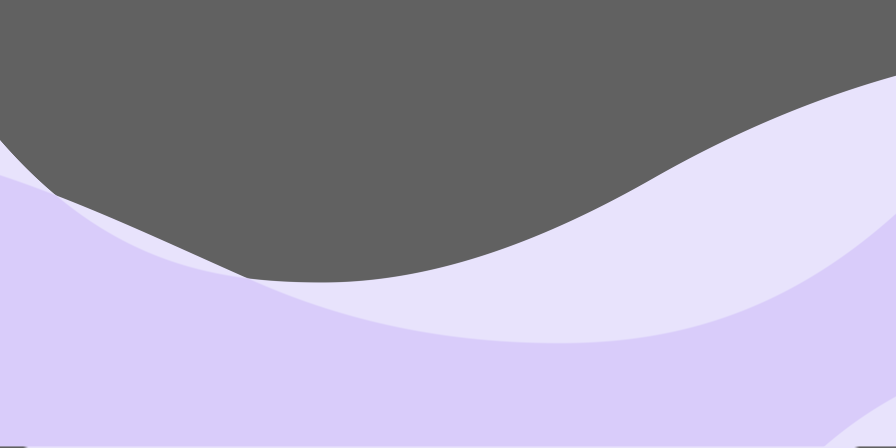
Reproduce this background procedurally as a WebGL 1 fragment shader.

```glsl
precision highp float;
// Two translucent lavender waves over a flat grey backdrop.
// Each crest is a chain of cubic Hermite arcs; ground under one wave is pale,
// ground under both is deeper. A pale hill and a thin strip finish the base.

uniform vec2 u_resolution;

const vec3 GREY = vec3(0.38);
const vec3 PALE = vec3(0.91, 0.89, 0.99);
const vec3 LAVENDER = vec3(0.85, 0.80, 0.98);

// Height at x of a cubic arc; each end is (x, height, slope).
float arc(float x, vec3 a, vec3 b) {
  float span = b.x - a.x;
  float t = clamp((x - a.x) / span, 0.0, 1.0);
  float s = 1.0 - t;
  float blend = t * t * (3.0 - 2.0 * t);
  return mix(a.y, b.y, blend) + span * t * s * (a.z * s - b.z * t);
}

// Crest that dips on the left and climbs to the right.
float risingWave(float x) {
  vec3 start = vec3(0.0, 0.6875, -1.15);
  vec3 trough = vec3(0.72, 0.3695, 0.0);
  vec3 slope = vec3(1.458, 0.602, 0.57);
  vec3 end = vec3(2.0, 0.831, 0.28);
  if (x < trough.x) return arc(x, start, trough);
  if (x < slope.x) return arc(x, trough, slope);
  return arc(x, slope, end);
}

// Crest that falls gently into a broad trough right of the centre.
float fallingWave(float x) {
  vec3 start = vec3(0.0, 0.609, -0.33);
  vec3 slope = vec3(0.568, 0.372, -0.44);
  vec3 trough = vec3(1.25, 0.234, 0.0);
  vec3 end = vec3(2.0, 0.523, 0.9);
  if (x < slope.x) return arc(x, start, slope);
  if (x < trough.x) return arc(x, slope, trough);
  return arc(x, trough, end);
}

// Smooth coverage of the region below a given height.
float below(float y, float height, float blur) {
  return smoothstep(-blur, blur, height - y);
}

void main() {
  vec2 p = gl_FragCoord.xy / u_resolution * vec2(2.0, 1.0);
  float pixel = 1.0 / u_resolution.y;

  // Waves: their union is pale, their overlap is lavender.
  float rising = risingWave(p.x);
  float falling = fallingWave(p.x);
  vec3 color = mix(GREY, PALE, below(p.y, max(rising, falling), 0.7 * pixel));
  color = mix(color, LAVENDER, below(p.y, min(rising, falling), 1.2 * pixel));

  // Pale hill in the lower right corner.
  float hill = arc(p.x, vec3(1.836, 0.0, 0.88), vec3(2.0, 0.115, 0.55));
  float hillMask = below(p.y, hill, 1.2 * pixel) * step(1.836, p.x);
  color = mix(color, PALE, hillMask);

  // Thin base strip, grey towards both ends.
  float ends = 1.0 - smoothstep(0.05, 0.065, p.x) + smoothstep(1.905, 1.92, p.x);
  float strip = below(p.y, 0.0035, 0.7 * pixel);
  color = mix(color, mix(PALE, GREY, ends), strip);

  gl_FragColor = vec4(color, 1.0);
}
```
